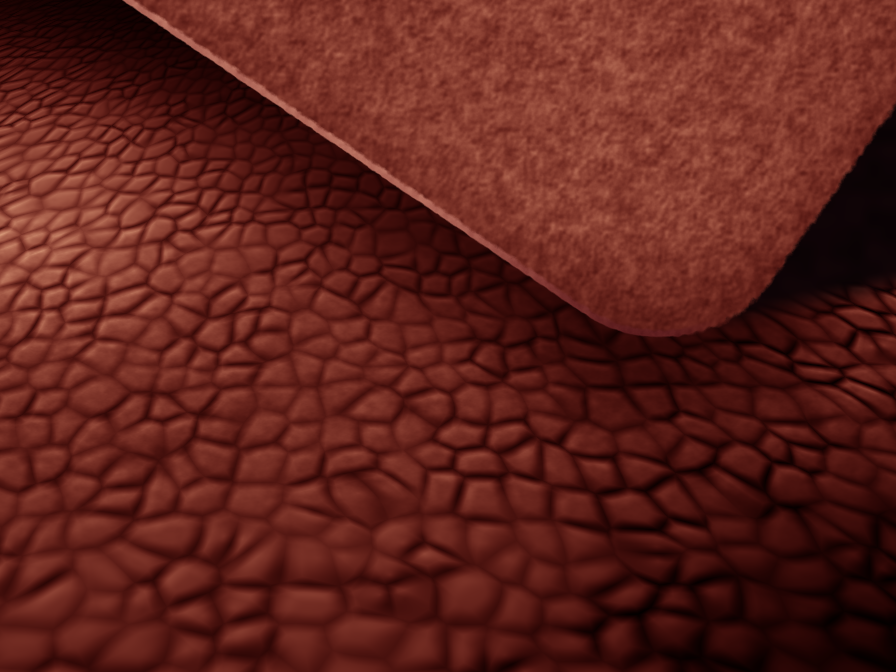
Reproduce this texture procedurally as a Shadertoy shader.

```glsl
// Draws a rounded suede flap lying over a fold of pebbled red leather.

float hash(vec2 p) {
    vec3 q = fract(p.xyx * 0.1031);
    q += dot(q, q.yzx + 33.33);
    return fract((q.x + q.y) * q.z);
}

float noise(vec2 p) {
    vec2 i = floor(p), f = fract(p);
    f = f * f * (3.0 - 2.0 * f);
    return mix(mix(hash(i), hash(i + vec2(1, 0)), f.x),
               mix(hash(i + vec2(0, 1)), hash(i + vec2(1, 1)), f.x), f.y);
}

float fbm(vec2 p) {
    float sum = 0.0, amp = 0.5;
    for (int i = 0; i < 4; i++) {
        sum += amp * noise(p);
        p = mat2(1.6, 1.2, -1.2, 1.6) * p + 7.3;
        amp *= 0.5;
    }
    return sum;
}

// Red leather ramp: green and blue rise with the square of red.
vec3 tone(float r) {
    r = clamp(r, 0.0, 1.0);
    return vec3(r, 0.85 * r * r, 0.67 * r * r);
}

// Pebble relief: soft domes that shrink toward a high horizon.
float pebbles(vec2 p) {
    float depth = 1.2 - p.y;
    vec2 uv = vec2((p.x - 0.5) / depth * 14.0, -19.0 * log(depth));
    uv += 0.5 * vec2(noise(uv * 0.7), noise(uv * 0.7 + 31.7));
    vec2 cell = floor(uv);
    float near = 9.0, next = 9.0;
    for (int j = -1; j <= 1; j++)
    for (int i = -1; i <= 1; i++) {
        vec2 id = cell + vec2(i, j);
        vec2 site = id + 0.12 + 0.76 * vec2(hash(id), hash(id + 57.0));
        float d = length(uv - site);
        next = min(next, max(near, d));
        near = min(near, d);
    }
    // Some grooves run deep, others nearly close up
    float deep = smoothstep(0.2, 0.75, noise(uv * 0.9 + 13.0));
    float blur = 0.5 + 0.3 * smoothstep(0.35, 0.0, p.y);
    float dome = smoothstep(-0.25, blur, next - near);
    return mix(1.0, dome, 0.4 + 0.6 * deep) * (1.0 - 0.45 * near * near);
}

vec3 leather(vec2 p, float flapDist) {
    // Broad light: bright fold at left, falling off to the top and lower right
    vec2 g = (p - vec2(0.0, 0.65)) / vec2(0.3, 0.16);
    float light = 0.42 + 0.2 * exp(-dot(g, g));
    light *= mix(0.3, 1.0, smoothstep(1.03, 0.8, p.y + 0.06 * p.x));
    light *= mix(0.42, 1.0, smoothstep(-0.02, 0.22, flapDist));
    float corner = smoothstep(0.55, 1.35, p.x) * smoothstep(0.6, 0.0, p.y);
    light *= 1.0 - 0.7 * corner;
    light *= 0.84 + 0.16 * smoothstep(-0.1, 0.2, p.y);

    // Grooves and slopes lit from the upper left
    float h = pebbles(p);
    vec2 toLight = vec2(-0.6, 0.8) * 0.016 * (1.2 - p.y);
    float slope = h - pebbles(p + toLight);
    float rightness = smoothstep(0.3, 1.1, p.x - 0.4 * p.y);
    float shade = light * (mix(mix(0.6, 0.25, rightness), 1.09, h)
                         + mix(0.32, 0.5, rightness) * slope);

    // Fine creases where the focus is sharp
    float focus = smoothstep(0.1, 0.4, p.y) * smoothstep(0.8, 0.5, p.y);
    shade *= 1.0 + 0.3 * focus * (fbm(p * vec2(60, 95)) - 0.47);
    vec3 col = tone(shade);

    // Dark gap beyond the leather's far right edge
    float horizon = 0.53 + 0.2 * (p.x - 1.1);
    float gap = smoothstep(-0.025, 0.025, p.y - horizon) * smoothstep(0.98, 1.08, p.x);
    vec3 gapColor = vec3(0.05, 0.012, 0.02) * (0.7 + 0.6 * noise(p * 40.0));
    return mix(col, gapColor, gap);
}

vec3 suede(vec2 p, float flapDist) {
    float nap = fbm(p * 62.0) - 0.47;
    float grain = noise(p * 170.0) - noise(p * 170.0 + vec2(-0.6, 0.7));
    float fibres = noise(mat2(0.8, 0.6, -0.6, 0.8) * p * vec2(190, 110)) - 0.5;
    float light = 0.5 + 0.05 * smoothstep(0.5, 0.0, length(p - vec2(0.85, 0.85)));
    light *= mix(0.82, 1.0, smoothstep(0.48, 0.72, p.y));
    light *= mix(0.88, 1.0, smoothstep(0.0, 0.1, -flapDist));
    light += 0.03 * (noise(p * 9.0) - 0.5);
    return tone(light * (1.0 + 0.5 * nap + 0.14 * grain + 0.12 * fibres));
}

void mainImage(out vec4 fragColor, in vec2 fragCoord) {
    vec2 p = fragCoord / iResolution.y;
    p.x *= 4.0 / 3.0 * iResolution.y / iResolution.x;
    float px = 1.0 / iResolution.y;

    // Flap: two straight sides joined by a rounded corner
    vec2 sides = vec2(dot(p - vec2(0.182, 1.0), vec2(-0.562, -0.827)),
                      dot(p - vec2(1.155, 0.592), vec2(0.817, -0.577)));
    vec2 q = sides + 0.2;
    float flap = length(max(q, 0.0)) + min(max(q.x, q.y), 0.0) - 0.2;
    float rightSide = smoothstep(-0.05, 0.1, sides.y - sides.x);
    float fuzz = fbm(p * 110.0) - 0.47;
    float edge = flap + fuzz * mix(0.003, 0.01, rightSide);

    // Pale cut rim along the left side, dimming into the corner
    float rim = smoothstep(-0.013, -0.007, flap + 0.006 * fuzz) * (1.0 - rightSide);
    float rimLight = mix(0.7, 0.36, smoothstep(0.6, 0.98, p.x)) + 0.12 * fuzz;
    vec3 rimColor = tone(rimLight) + vec3(0.0, 0.0, 0.03);
    vec3 flapColor = mix(suede(p, flap), rimColor, rim);

    float soft = px + 0.003 * rightSide;
    vec3 col = mix(leather(p, flap), flapColor, smoothstep(soft, -soft, edge));
    fragColor = vec4(col, 1.0);
}
```
